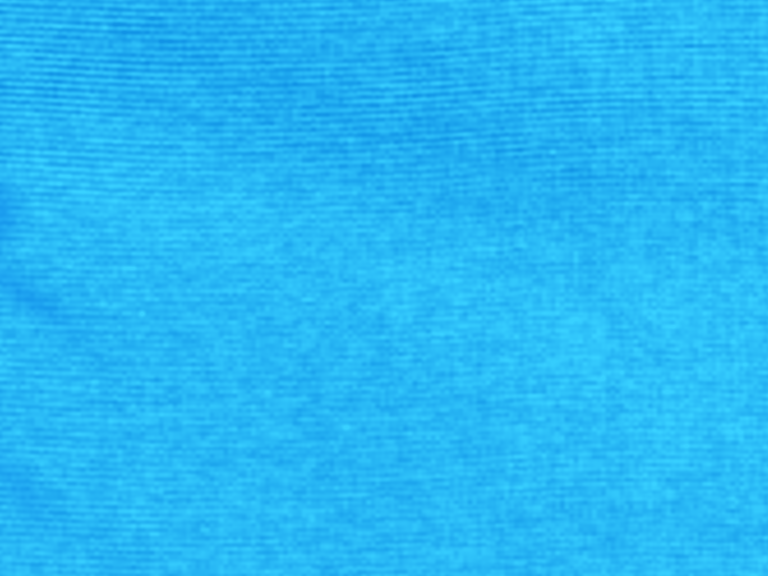
Give the GLSL for this texture, as a Shadertoy shader.

```glsl
// Sky blue knitted cloth with fine thread rows, soft mottling and faint creases.

const vec3 DEEP_BLUE = vec3(0.08, 0.60, 0.91);
const vec3 LIGHT_BLUE = vec3(0.22, 0.82, 1.0);
const vec3 CREASE_BLUE = vec3(0.07, 0.55, 0.92);
const float ROWS = 76.0;
const float TAU = 6.28318;

float hash(vec2 p) {
    return fract(sin(dot(p, vec2(127.1, 311.7))) * 43758.5453);
}

float valueNoise(vec2 p) {
    vec2 cell = floor(p);
    vec2 f = fract(p);
    f = f * f * (3.0 - 2.0 * f);
    float low = mix(hash(cell), hash(cell + vec2(1, 0)), f.x);
    float high = mix(hash(cell + vec2(0, 1)), hash(cell + vec2(1, 1)), f.x);
    return mix(low, high, f.y);
}

// Noise centred on zero
float signedNoise(vec2 p, float amount) {
    return (valueNoise(p) - 0.5) * amount;
}

// Soft elliptical patch, one at its centre
float patchAt(vec2 p, vec2 centre, vec2 radius, float angle) {
    vec2 d = p - centre;
    float c = cos(angle), s = sin(angle);
    d = vec2(c * d.x + s * d.y, c * d.y - s * d.x) / radius;
    return exp(-dot(d, d));
}

// Broad light and shade of the draped cloth
float drape(vec2 p) {
    float shade = 0.07 * smoothstep(0.4, 1.3, p.x);
    shade -= 0.22 * patchAt(p, vec2(0.50, 0.86), vec2(0.75, 0.15), -0.22);
    shade -= 0.09 * patchAt(p, vec2(0.95, 0.66), vec2(0.40, 0.08), -0.10);
    shade += 0.10 * patchAt(p, vec2(0.38, 0.61), vec2(0.40, 0.10), -0.25);
    shade += 0.08 * patchAt(p, vec2(1.15, 0.42), vec2(0.35, 0.16), -0.20);
    shade -= 0.09 * patchAt(p, vec2(0.65, 0.30), vec2(0.35, 0.14), -0.40);
    return shade + signedNoise(p * 5.0, 0.09) + signedNoise(p * 13.0 + 7.0, 0.09);
}

// Blue folds entering from the left edge
float creases(vec2 p) {
    float fold = patchAt(p, vec2(0.0, 0.63), vec2(0.03, 0.05), 0.0);
    fold += 0.75 * patchAt(p, vec2(0.04, 0.49), vec2(0.11, 0.022), -0.62);
    fold += 0.55 * patchAt(p, vec2(0.03, 0.16), vec2(0.09, 0.025), -0.85);
    return min(fold, 1.0);
}

// Thread rows that bend gently and come and go
float threadRows(vec2 p) {
    float bend = 0.012 * sin(p.x * 3.2 + 0.6) + signedNoise(p * vec2(3.0, 4.0), 0.012);
    float row = (p.y + bend) * ROWS;
    float strength = 0.06 + 0.10 * smoothstep(0.55, 0.85, p.y);
    strength += 0.06 * smoothstep(0.5, 0.0, p.x);
    strength *= 0.35 + 1.2 * valueNoise(vec2(p.x * 9.0, row * 0.45));
    return strength * sin(TAU * row);
}

// Fine grain, horizontal streaks and faint upright ribs
float weave(vec2 p) {
    float grain = signedNoise(p * 125.0, 0.34) + signedNoise(p * 62.0 + 31.0, 0.22);
    float streaks = signedNoise(p * vec2(30.0, 150.0) + 17.0, 0.32);
    float ribs = signedNoise(p * vec2(130.0, 16.0) + 53.0, 0.17);
    return grain + streaks + ribs * smoothstep(0.2, 1.1, p.x);
}

// Sparse pale lint, one candidate per cell
float lint(vec2 p, float cells) {
    vec2 id = floor(p * cells);
    vec2 offset = 0.3 + 0.4 * vec2(hash(id + 3.1), hash(id + 8.7));
    float d = length(fract(p * cells) - offset) / cells;
    float present = step(0.93, hash(id + 21.3));
    return present * smoothstep(0.011, 0.001, d);
}

void mainImage(out vec4 fragColor, in vec2 fragCoord) {
    vec2 p = fragCoord / iResolution.y;

    float tone = 0.57 + drape(p) + threadRows(p) + weave(p);
    tone += 0.32 * lint(p, 14.0);

    vec3 cloth = mix(DEEP_BLUE, LIGHT_BLUE, clamp(tone, -0.1, 1.0));
    cloth = mix(cloth, CREASE_BLUE, 0.65 * creases(p));
    fragColor = vec4(cloth, 1.0);
}
```
